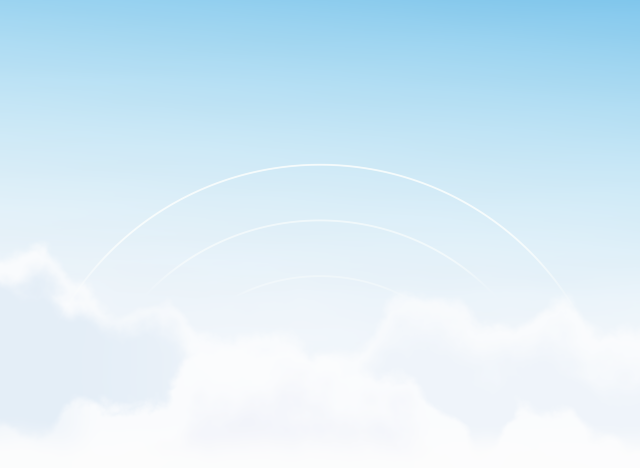
A Shadertoy shader for this background:

```glsl
// Pale blue sky over sunlit cumulus banks, with three thin concentric arcs.
// The sky is a tilted gradient; each cloud bank is a ridge curve roughened by
// billowing noise and shaded by depth below its edge; arcs are circle distances.

float hash(vec2 p) {
    return fract(sin(dot(p, vec2(127.1, 311.7))) * 43758.5453);
}

float noise(vec2 p) {
    vec2 i = floor(p), f = fract(p);
    f = f * f * (3.0 - 2.0 * f);
    return mix(mix(hash(i), hash(i + vec2(1, 0)), f.x),
               mix(hash(i + vec2(0, 1)), hash(i + vec2(1, 1)), f.x), f.y);
}

float fbm(vec2 p) {
    float sum = 0.0, amp = 0.5;
    for (int i = 0; i < 5; i++) {
        sum += amp * noise(p);
        p = mat2(1.6, 1.2, -1.2, 1.6) * p + 7.3;
        amp *= 0.5;
    }
    return sum;
}

// Rounded lobes separated by creases, centred near zero
float billow(vec2 p) {
    float sum = 0.0, amp = 0.5;
    for (int i = 0; i < 5; i++) {
        sum += amp * (abs(2.0 * noise(p) - 1.0) - 0.4);
        p = mat2(1.6, 1.2, -1.2, 1.6) * p + 3.1;
        amp *= 0.52;
    }
    return sum;
}

// Cloud-top heights at even steps across the canvas
const float backRidge[17] = float[17](
    0.46, 0.48, 0.40, 0.325, 0.353, 0.304, 0.286, 0.282, 0.264,
    0.268, 0.371, 0.384, 0.321, 0.336, 0.362, 0.304, 0.30);
const float frontRidge[17] = float[17](
    0.09, 0.08, 0.14, 0.14, 0.17, 0.25, 0.264, 0.264, 0.24,
    0.214, 0.196, 0.14, 0.045, 0.143, 0.125, 0.08, 0.063);

float ridgeHeight(float ridge[17], float u) {
    float x = clamp(u, 0.0, 1.0) * 16.0;
    int k = min(int(x), 15);
    return mix(ridge[k], ridge[k + 1], smoothstep(0.0, 1.0, x - float(k)));
}

// Depth below the roughened cloud edge, positive inside
float cloudDepth(float ridge[17], vec2 p, float aspect, float seed) {
    vec2 warp = vec2(fbm(p * 9.0 + seed), fbm(p * 9.0 + seed + 31.0)) - 0.48;
    vec2 q = p + 0.07 * warp;
    return ridgeHeight(ridge, q.x / aspect) - q.y + 0.05 * billow(p * 13.0 + seed);
}

vec3 skyColor(vec2 p, float u) {
    float h = clamp((p.y + 0.12 * (u - 0.5) - 0.3) / 0.7, 0.0, 1.2);
    vec3 sky = vec3(0.925, 0.953, 0.978)
             - vec3(0.37, 0.15, 0.045) * pow(vec3(h), vec3(1.7, 2.0, 2.0));
    // Faint horizontal haze streaks
    return sky + 0.012 * (fbm(p * vec2(2.0, 22.0)) - 0.48);
}

void mainImage(out vec4 fragColor, in vec2 fragCoord) {
    vec2 p = fragCoord / iResolution.y;
    float aspect = iResolution.x / iResolution.y;
    float u = p.x / aspect;
    vec3 white = vec3(0.984, 0.988, 0.993);

    vec3 col = skyColor(p, u);
    float soft = fbm(p * 6.0 + 4.0) - 0.48;

    // Thin bright haze gathered above the banks
    col = mix(col, white, 0.3 * smoothstep(0.48, 0.25, p.y + 0.15 * soft));

    // Back bank: bright crowns over blue-grey bodies, cooler on the left
    float depth = cloudDepth(backRidge, p, aspect, 5.0);
    vec3 shade = mix(vec3(0.89, 0.93, 0.968), vec3(0.935, 0.956, 0.98),
                     smoothstep(0.1, 0.45, u));
    float fall = mix(0.10, 0.17, smoothstep(0.1, 0.5, u));
    vec3 body = mix(white, shade, smoothstep(0.02, fall, depth + 0.12 * soft));
    col = mix(col, body, 0.9 * smoothstep(-0.006, 0.035, depth));

    // Front bank: whiter, with a lavender underside and a fainter left end
    depth = cloudDepth(frontRidge, p, aspect, 19.0);
    body = mix(white, vec3(0.942, 0.95, 0.978),
               0.8 * smoothstep(0.06, 0.2, depth + 0.2 * soft));
    col = mix(col, body, smoothstep(-0.006, 0.03, depth)
                       * mix(0.55, 0.95, smoothstep(0.08, 0.16, u)));

    // White mist along the lower edge
    col = mix(col, vec3(0.99), 0.9 * smoothstep(0.10, 0.01, p.y + 0.06 * soft));

    // Concentric arcs, each fading toward its ends
    vec2 c = p - vec2(0.5 * aspect, 0.014);
    float r = length(c), aa = 1.0 / iResolution.y;
    for (int i = 0; i < 3; i++) {
        float n = float(i);
        float line = smoothstep(0.0012 + aa, 0.0006, abs(r - 0.634 + 0.119 * n));
        float start = 0.44 + 0.215 * n;
        float fade = smoothstep(start, mix(start, 1.0, 0.6), c.y / max(r, 0.001));
        col = mix(col, vec3(0.985, 0.995, 0.99), line * fade * (0.85 - 0.23 * n));
    }

    fragColor = vec4(clamp(col, 0.0, 1.0), 1.0);
}
```
